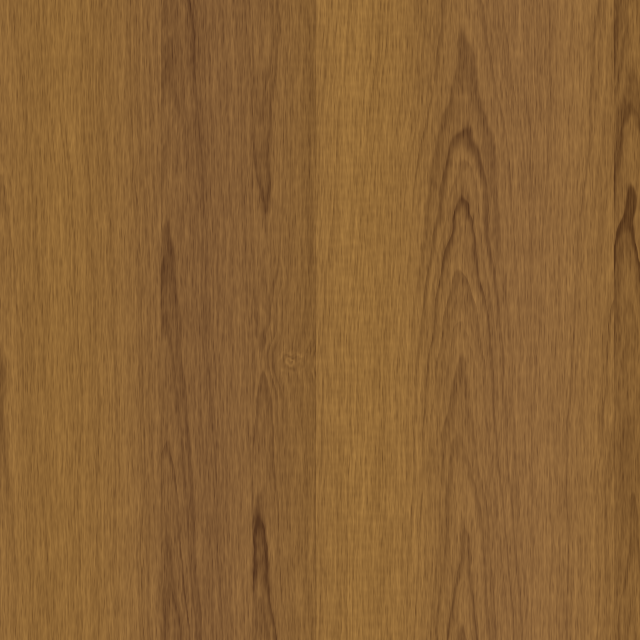
This texture is drawn by a Shadertoy shader. Its source:

```glsl
float hash(vec2 p) {
    return fract(sin(dot(p, vec2(127.1, 311.7))) * 43758.5);
}

// Layered sines, roughly -1.7 to 1.7, varying mostly along p.y
float sway(vec2 p) {
    return sin(p.y * 5.0 + 1.3 * sin(p.x * 9.0))
         + 0.5 * sin(p.y * 13.0 + p.x * 17.0 + 1.7)
         + 0.25 * sin(p.y * 29.0 - p.x * 31.0 + 2.0 * sin(p.y * 7.0));
}

// Cellular noise: distance to the nearest scattered point
float cellular(vec2 p) {
    vec2 cell = floor(p), f = p - cell;
    float nearest = 2.0;
    for (int j = -1; j <= 1; j++)
    for (int i = -1; i <= 1; i++) {
        vec2 o = vec2(i, j), c = cell + o;
        vec2 d = o + vec2(hash(c), hash(c + 57.3)) - f;
        nearest = min(nearest, dot(d, d));
    }
    return sqrt(nearest);
}

// Growth rings: slow darkening, then a sharp edge, each ring of its own strength
float latewood(float g, float seed) {
    float f = fract(g), h = hash(vec2(floor(g), seed));
    return smoothstep(0.15, 0.8, f) * (1.0 - smoothstep(0.82, 1.0, f)) * mix(0.15, 1.0, h * h);
}

void mainImage(out vec4 fragColor, in vec2 fragCoord) {
    vec2 p = fragCoord / iResolution.xy;

    // Planks
    float edges[5] = float[](0.252, 0.395, 0.493, 0.83, 0.96);
    float hearts[6] = float[](0.0, 0.262, 0.41, 0.722, 0.968, 0.985);
    float tones[6] = float[](0.66, 0.51, 0.6, 0.66, 0.67, 0.55);
    float coreWidths[6] = float[](0.03, 0.035, 0.035, 0.06, 0.025, 0.05);
    int plank = 0;
    float seam = 0.0;
    for (int i = 0; i < 5; i++) {
        if (p.x > edges[i]) plank++;
        seam = max(seam, 1.0 - smoothstep(0.0, 0.002, abs(p.x - edges[i])));
    }
    float seed = float(plank) * 3.7;

    // Cathedral arches: rings of a tilted cone cut by the board
    float dx = abs(p.x - hearts[plank] + 0.004 * sway(p * vec2(1.0, 1.5) + seed));
    float core = exp(-dx * dx / (coreWidths[plank] * coreWidths[plank]));
    float climb = p.y + 0.12;
    vec2 k = (p - vec2(0.457, 0.435)) / vec2(0.02, 0.014);
    if (plank == 2) climb = 0.8 - sqrt((p.y - 0.435) * (p.y - 0.435) + 0.002);
    float depth = climb * (plank == 3 ? 0.1 : 0.065);
    float r = pow(pow(dx, 1.6) + pow(depth, 1.6), 0.625);
    r += 0.0013 * (core + 0.12) * sway(p * vec2(6.0, 5.0) + seed);
    if (plank == 2) r += 0.012 * exp(-0.2 * dot(k, k));
    float g = r / 0.0065;
    g += 0.6 * sin(g * 0.7 + seed);

    // Tone: broad streaks, rings, bold veins
    float tone = tones[plank];
    if (plank == 3) tone += 0.14 * smoothstep(0.67, 0.54, p.x);
    tone += 0.045 * sway(p.yx * vec2(0.1, 3.0) + seed);
    tone += 0.035 * sway(p.yx * vec2(0.2, 14.0));
    float heartwood = core * (0.6 + 0.4 * sin(p.y * 6.0 - 1.4 + seed));
    tone -= latewood(g, seed) * (0.2 + 0.32 * heartwood);
    tone -= latewood(g * 0.37, seed + 9.0) * (0.13 + 0.55 * heartwood);

    // Knot
    float knot = exp(-dot(k, k));
    tone += knot * (0.08 + 0.22 * sin(7.0 * length(k) + 1.5 * sway(p * 20.0)));

    // Fibres, pores and faint cross ripple
    tone += 0.32 * (cellular(p * vec2(250.0, 14.0)) - 0.45);
    tone += 0.24 * (cellular(p * vec2(420.0, 60.0)) - 0.45);
    tone -= 0.16 * (1.0 - smoothstep(0.08, 0.26, cellular(p * vec2(170.0, 22.0) + 31.0)));
    tone += 0.1 * (cellular(p * vec2(24.0, 110.0)) - 0.45) * smoothstep(0.2, 0.0, abs(p.x - 0.56));
    tone -= 0.08 * seam;

    vec3 umber = vec3(0.40, 0.27, 0.145), honey = vec3(0.65, 0.48, 0.265);
    vec3 color = mix(umber, honey, clamp(tone, -0.3, 1.2));
    color.b += 0.012 * cos((p.x - 0.33) * 13.0);
    fragColor = vec4(color, 1.0);
}
```
